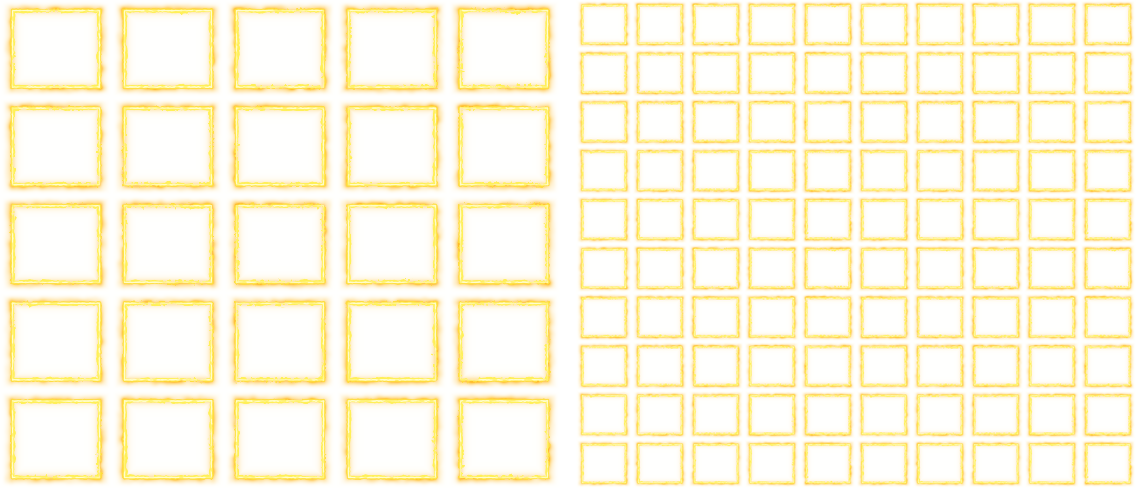
Left: one tile. Right: repeated 2 by 2.
Give the GLSL for this pattern, as a WebGL 2 fragment shader.

```glsl
#version 300 es
precision highp float;
// Five by five glowing yellow frames with ragged, unevenly worn borders on white.

uniform vec2 u_resolution;
out vec4 fragColor;

float hash(vec2 p) {
    vec3 q = fract(p.xyx * vec3(0.1031, 0.1030, 0.0973));
    q += dot(q, q.yzx + 33.33);
    return fract((q.x + q.y) * q.z);
}

float noise(vec2 p) {
    vec2 i = floor(p), f = fract(p);
    f = f * f * (3.0 - 2.0 * f);
    return mix(mix(hash(i), hash(i + vec2(1, 0)), f.x),
               mix(hash(i + vec2(0, 1)), hash(i + vec2(1, 1)), f.x), f.y);
}

float boxDistance(vec2 p, vec2 halfSize) {
    vec2 q = abs(p) - halfSize;
    return length(max(q, 0.0)) + min(max(q.x, q.y), 0.0);
}

void main() {
    // Each cell is 134 units high; its number seeds the noise.
    const float cellHeight = 134.0;
    vec2 grid = gl_FragCoord.xy / u_resolution * 5.0;
    vec2 cell = floor(grid);
    vec2 cellSize = cellHeight * vec2(u_resolution.x / u_resolution.y, 1.0);
    vec2 p = (fract(grid) - 0.5) * cellSize;
    vec2 seed = cell * 41.0 + 300.0;
    float pixel = 5.0 * cellHeight / u_resolution.y;

    // Wear grows toward the right and gathers in patches along the border.
    float wear = clamp(hash(cell + 7.3) * 0.7 + cell.x * 0.13, 0.0, 1.0);
    float rough = smoothstep(0.75 - 0.45 * wear, 0.95 - 0.35 * wear, noise(p / 23.0 + seed));

    // Ragged edges come from two scales of wobble.
    vec2 frame = vec2(0.388, 0.392) * cellSize;
    float d = boxDistance(p, frame);
    float slow = noise(p / 9.0 + seed + 90.0) - 0.5;
    float fine = noise(p / 2.6 + seed + 170.0) - 0.5;
    float ragged = d + slow * 2.2 + fine * mix(1.2, 6.0, rough);

    // Amber halo outside, fainter warm light inside, both gone at the cell edge.
    vec2 margin = 0.5 * cellSize - abs(p);
    float fade = smoothstep(0.0, 9.0, min(margin.x, margin.y));
    float flare = 0.4 + 0.65 * noise(p / 14.0 + seed + 250.0);
    float outside = flare * exp(-max(d + slow * 3.0 - 2.2, 0.0) / 3.8);
    float inside = 0.32 * exp(-max(-d - 2.2, 0.0) / 3.4);
    float halo = mix(inside, outside, smoothstep(-2.0, 2.0, d)) * fade;
    vec3 color = vec3(1.0, 1.0, 0.995) - halo * vec3(0.0, 0.27, 0.85);

    // Yellow band, thinner where worn.
    float halfWidth = mix(2.8, 1.9, rough) + 1.2 * slow;
    float band = 1.0 - smoothstep(-0.5 * pixel, 0.5 * pixel, abs(ragged) - halfWidth);
    vec3 yellow = mix(vec3(1.0, 0.86, 0.24), vec3(1.0, 0.94, 0.32), smoothstep(2.5, 0.0, d));
    color = mix(color, yellow, band * 0.95);

    // Pale hot line along the middle, broken by the wear.
    float core = 1.0 - smoothstep(0.0, 0.6 + 0.6 * pixel, abs(d + fine * 0.9) - 0.3);
    float glint = smoothstep(0.15, 0.55, noise(p / 6.0 + seed + 330.0));
    color = mix(color, vec3(1.0, 1.0, 0.86), core * mix(0.3, 0.9, glint) * (1.0 - 0.4 * rough));

    fragColor = vec4(color, 1.0);
}
```
